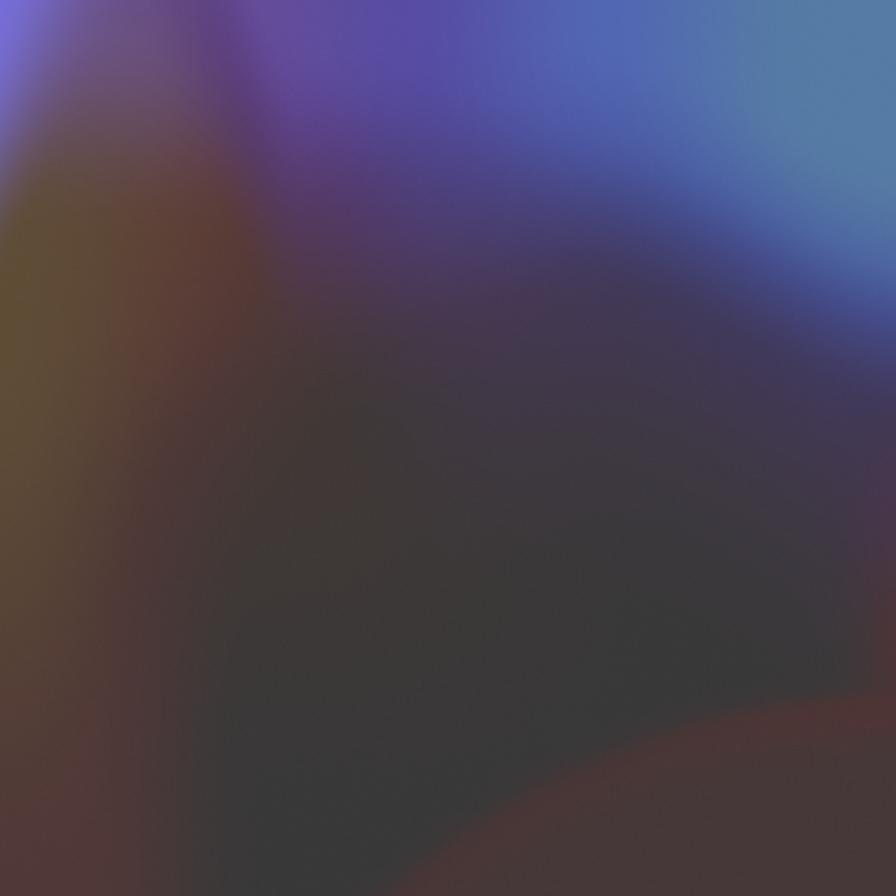
This background is drawn by a three.js fragment shader. Its source:

```glsl
#define CHARCOAL vec3(0.225, 0.22, 0.223)
#define MAROON vec3(0.31, 0.218, 0.215)
#define OCHRE vec3(0.372, 0.30, 0.212)
#define PLUM vec3(0.345, 0.23, 0.49)
#define COBALT vec3(0.275, 0.33, 0.62)
#define AZURE vec3(0.32, 0.40, 0.70)
#define TEAL vec3(0.335, 0.485, 0.645)
#define RIM_RED vec3(0.325, 0.20, 0.20)
#define DOME_TOP vec2(0.14, 1.02)
#define DISC_CENTER vec2(1.003, -0.634)
#define DISC_RADIUS 0.846
#define GRAIN 0.008

varying vec2 vUv;

float hash(vec2 p) {
  return fract(sin(dot(p, vec2(127.1, 311.7))) * 43758.5453);
}

float smoothMax(float a, float b, float k) {
  float h = max(k - abs(a - b), 0.0) / k;
  return max(a, b) + h * h * k * 0.25;
}

// Height of the lower sky edge: a warm dome on the left, a slope on the right
float skyEdge(float x) {
  float dx = x - DOME_TOP.x;
  float dome = DOME_TOP.y - 9.5 * dx * dx;
  float slope = 0.765 - 0.15 * smoothstep(0.65, 1.05, x);
  return smoothMax(dome, slope, 0.12);
}

// Upper sky from violet through azure to teal
vec3 skyColor(float x) {
  vec3 c = mix(vec3(0.46, 0.43, 0.84), vec3(0.395, 0.30, 0.60), smoothstep(0.0, 0.24, x));
  c = mix(c, vec3(0.34, 0.30, 0.64), smoothstep(0.26, 0.48, x));
  c = mix(c, AZURE, smoothstep(0.45, 0.68, x));
  return mix(c, TEAL, smoothstep(0.65, 0.92, x));
}

// Ochre and maroon band on the left, turning mauve toward the top
vec3 warmGround(vec2 p) {
  float width = mix(0.25, 0.47, smoothstep(0.3, 0.8, p.y));
  float d = p.x / width;
  float ochre = (1.0 - smoothstep(0.0, 0.7, d)) * smoothstep(-0.05, 0.65, p.y);
  vec3 red = MAROON + vec3(0.05, 0.008, 0.0) * smoothstep(0.45, 0.75, p.y);
  float brown = (1.0 - smoothstep(0.3, 0.75, p.x)) * smoothstep(0.1, 0.5, p.y);
  vec3 ground = CHARCOAL + vec3(0.026, 0.0, -0.014) * brown;
  vec3 color = mix(mix(red, OCHRE, ochre), ground, smoothstep(0.4, 1.15, d));
  vec3 mauve = mix(vec3(0.42, 0.32, 0.47), vec3(0.365, 0.24, 0.44), smoothstep(0.15, 0.32, p.x));
  return mix(color, mauve, smoothstep(0.73, 0.97, p.y));
}

void main() {
  vec2 p = vUv;
  vec3 color = warmGround(p);
  float above = p.y - skyEdge(p.x);

  // Indigo haze hanging below the sky
  vec3 hazeColor = mix(vec3(0.315, 0.215, 0.33), vec3(0.25, 0.225, 0.38), smoothstep(0.35, 0.8, p.x));
  float haze = smoothstep(-0.25, 0.02, above) * smoothstep(0.22, 0.48, p.x);
  float veil = smoothstep(-0.45, -0.1, above) * smoothstep(0.34, 0.58, p.x);
  color = mix(color, vec3(0.255, 0.218, 0.285), veil);
  color = mix(color, hazeColor, haze);

  // Saturated lower sky, then the lighter upper sky
  vec3 sky = skyColor(p.x);
  vec3 deep = mix(PLUM, vec3(0.30, 0.27, 0.57), smoothstep(0.34, 0.5, p.x));
  deep = mix(deep, COBALT, smoothstep(0.45, 0.78, p.x));
  deep = mix(sky, deep, smoothstep(0.05, 0.3, p.x));
  float softness = mix(0.16, 0.095, smoothstep(0.45, 0.68, p.x));
  deep = mix(deep, sky, smoothstep(-0.02, 0.2, above));
  color = mix(color, deep, smoothstep(-softness, softness, above));

  // Violet and red glows at the right side
  vec2 violetOffset = (p - vec2(1.03, 0.43)) / vec2(0.07, 0.10);
  color = mix(color, vec3(0.29, 0.21, 0.31), 0.8 * exp(-dot(violetOffset, violetOffset)));
  vec2 redOffset = (p - vec2(1.02, 0.275)) / vec2(0.06, 0.11);
  color = mix(color, RIM_RED, 0.75 * exp(-dot(redOffset, redOffset)));

  // Large disc with a soft rim, warmer toward the right
  float d = length(p - DISC_CENTER) - DISC_RADIUS;
  color = mix(color, vec3(0.275, 0.22, 0.22), 1.0 - smoothstep(-0.03, 0.022, d));
  float rimWidth = d > 0.0 ? 0.018 : 0.035;
  float rim = exp(-d * d / (rimWidth * rimWidth));
  color = mix(color, RIM_RED, mix(0.4, 0.7, smoothstep(0.65, 0.97, p.x)) * rim);

  // Fine grain, which also hides banding
  color += GRAIN * (hash(floor(p * 512.0)) - 0.5);

  gl_FragColor = vec4(color, 1.0);
}
```
